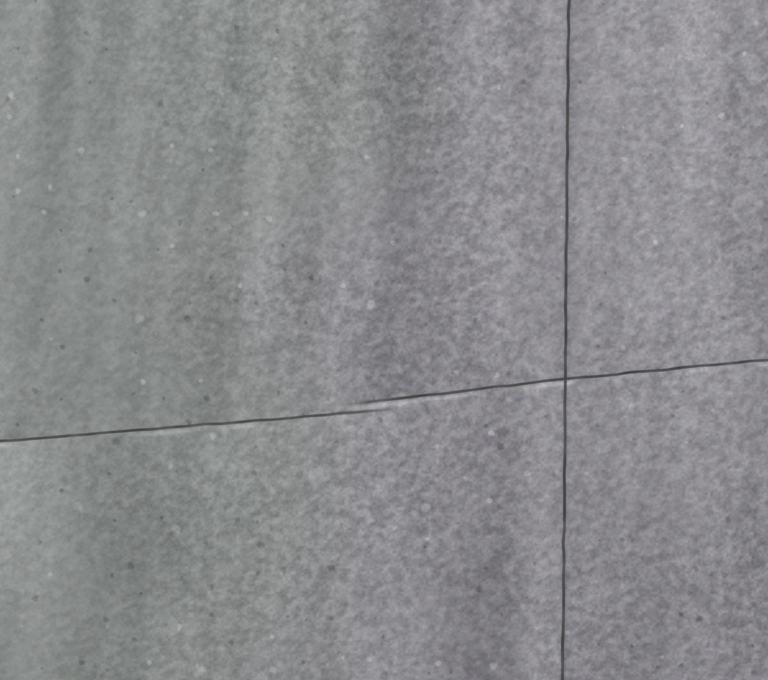
A Shadertoy shader for this texture:

```glsl
#define STONE vec3(0.548, 0.550, 0.549)
#define JOINT_COLOR vec3(0.25, 0.25, 0.245)
#define JOINT_HALF_WIDTH 0.0017
#define CROSSING vec2(0.7357, 0.392)
#define STREAK_LEAN 0.12
#define STREAK_DEPTH 0.10
#define GRAIN_DEPTH 0.17
#define GRAIN_SCALE 125.0
#define SPOT_SCALE 24.0

float hash(vec2 p) {
    vec3 q = fract(vec3(p.xyx) * 0.1031);
    q += dot(q, q.yzx + 33.33);
    return fract((q.x + q.y) * q.z);
}

float noise(vec2 p) {
    vec2 i = floor(p), f = fract(p);
    f = f * f * (3.0 - 2.0 * f);
    return mix(mix(hash(i), hash(i + vec2(1, 0)), f.x),
               mix(hash(i + vec2(0, 1)), hash(i + vec2(1, 1)), f.x), f.y);
}

float fbm(vec2 p) {
    float sum = 0.0, amp = 0.5;
    for (int i = 0; i < 4; i++) {
        sum += amp * noise(p);
        p = mat2(1.6, 1.2, -1.2, 1.6) * p + 17.3;
        amp *= 0.5;
    }
    return sum / 0.9375;
}

float band(float x, float center, float width) {
    float d = (x - center) / width;
    return exp(-d * d);
}

float joint(float d, float halfWidth, float pixel) {
    float soft = max(pixel, 0.0012);
    return 1.0 - smoothstep(halfWidth - soft, halfWidth + soft, abs(d));
}

// Sparse rounded marks, one at most per cell
float spots(vec2 p, float density, float seed) {
    vec2 cell = floor(p);
    vec2 center = 0.25 + 0.5 * vec2(hash(cell + seed), hash(cell + seed + 9.7));
    float size = mix(0.05, 0.17, pow(hash(cell + seed + 4.1), 3.0));
    float d = length(fract(p) - center) + 0.10 * (noise(p * 7.0) - 0.5);
    return step(hash(cell + seed + 23.0), density) * (1.0 - smoothstep(size * 0.4, size + 0.04, d));
}

void mainImage(out vec4 fragColor, in vec2 fragCoord) {
    vec2 p = fragCoord / iResolution.x;
    float pixel = 1.0 / iResolution.x;

    // Joint lines: one upright, one rising with an overlapping step
    float wobble = 0.0016 * (noise(p * 45.0) - 0.5);
    float uprightDist = p.x - 0.7323 - 0.0095 * p.y + wobble;
    float dx = p.x - CROSSING.x;
    float leftDist = p.y - 0.311 - 0.081 * p.x + wobble;
    float rightDist = p.y - CROSSING.y - dx * (dx < 0.0 ? 0.118 : 0.094) + wobble;
    float leftFade = 1.0 - smoothstep(0.44, 0.53, p.x);
    float rightFade = smoothstep(0.43, 0.53, p.x);
    float levelDist = mix(leftDist, rightDist, smoothstep(0.44, 0.50, p.x));
    float upper = smoothstep(-0.004, 0.004, levelDist);
    float rightTile = smoothstep(-0.003, 0.003, uprightDist);

    // Leaning streaks, different in every slab
    float s = p.x - STREAK_LEAN * (1.0 - p.x) * p.y;
    float slab = 31.0 * step(0.5, upper) + 57.0 * step(0.5, rightTile);
    float streak = 0.55 * noise(vec2(s * 17.0 + slab, p.y * 2.2))
                 + 0.45 * noise(vec2(s * 42.0 + slab, p.y * 3.5)) - 0.5;
    float shade = STREAK_DEPTH * streak * mix(0.6, 1.0, upper);
    float upperBands = 0.030 * band(s, 0.296, 0.022) + 0.025 * band(s, 0.68, 0.05)
                     + 0.035 * band(s, 0.91, 0.035) - 0.040 * band(s, -0.01, 0.025)
                     - 0.045 * band(s, 0.24, 0.024) - 0.040 * band(s, 0.483, 0.05);
    float lowerBands = 0.035 * band(s, 0.0, 0.05) - 0.040 * band(s, 0.14, 0.07)
                     - 0.045 * band(s, 0.63, 0.05);
    shade += mix(lowerBands, upperBands, upper);

    // Broad clouds and light falling off downwards
    shade += 0.07 * (fbm(p * 5.0 + slab) - 0.5) + 0.045 * (p.y - 0.45);

    // Grain: softly slanted flecks, fainter at the far left
    vec2 g = mat2(0.85, -0.45, 0.55, 0.75) * p * GRAIN_SCALE;
    float grain = fbm(g * vec2(0.9, 1.3)) - 0.5;
    float patchy = mix(0.65, 1.15, smoothstep(0.0, 0.5, p.x)) * mix(0.75, 1.2, noise(p * 8.0));
    shade += GRAIN_DEPTH * patchy * grain;
    shade += 0.045 * patchy * (noise(p * GRAIN_SCALE * 2.4) - 0.5);

    // Pale chips and dark pits
    shade += 0.09 * spots(p * SPOT_SCALE, 0.22, 3.0);
    shade -= 0.08 * spots(p * SPOT_SCALE * 1.3 + 5.0, 0.20, 41.0);

    // Green-grey on the left drifting to violet-grey on the right
    float drift = smoothstep(0.25, 0.65, p.x + 0.25 * (noise(p * 4.0) - 0.5));
    vec3 tint = mix(vec3(-0.008, 0.004, -0.004), vec3(0.002, -0.006, 0.016), drift);
    vec3 color = STONE + tint + shade;

    // Worn pale edge under the level joint
    float chipped = smoothstep(0.5, 0.8, noise(vec2(p.x * 22.0, 3.0)));
    float edge = band(levelDist, -0.006, 0.003) * chipped;
    edge += band(leftDist, 0.006, 0.003) * band(p.x, 0.485, 0.035);
    color += 0.10 * edge;

    // Joints with uneven depth
    float wear = mix(0.65, 1.0, noise(p * 60.0));
    float level = max(joint(leftDist, JOINT_HALF_WIDTH, pixel) * leftFade,
                      joint(rightDist, JOINT_HALF_WIDTH, pixel) * rightFade);
    float upright = joint(uprightDist, JOINT_HALF_WIDTH * 1.1, pixel);
    color -= 0.035 * band(uprightDist, 0.0, 0.005);
    color = mix(color, JOINT_COLOR, max(level, upright) * wear);

    fragColor = vec4(clamp(color, 0.0, 1.0), 1.0);
}
```
